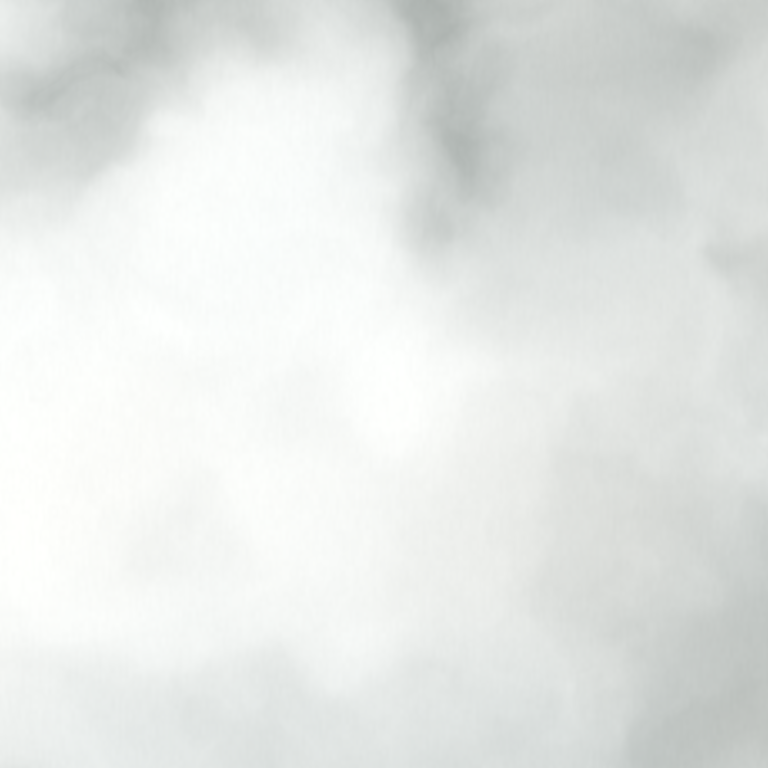
A WebGL 2 fragment shader for this texture:

```glsl
#version 300 es
precision highp float;
// Pale, misty marble: a bright diagonal core fades into grey-green haze.
// Warped fractal noise clouds the haze, soft strokes add the darker smudges,
// and a very faint upright grain gives the surface its tooth.
uniform vec2 u_resolution;
out vec4 outColor;

float hash(vec2 p) {
    vec3 q = fract(p.xyx * vec3(0.1031, 0.1030, 0.0973));
    q += dot(q, q.yzx + 33.33);
    return fract((q.x + q.y) * q.z);
}

float noise(vec2 p) {
    vec2 cell = floor(p), f = fract(p);
    vec2 w = f * f * f * (f * (f * 6.0 - 15.0) + 10.0);
    return mix(mix(hash(cell), hash(cell + vec2(1, 0)), w.x),
               mix(hash(cell + vec2(0, 1)), hash(cell + vec2(1, 1)), w.x), w.y);
}

// Soft fractal noise, centred on zero; octaves are rotated to hide the lattice
float fbm(vec2 p) {
    float sum = 0.0, amp = 0.5;
    for (int i = 0; i < 5; i++) {
        sum += amp * (noise(p) - 0.5);
        p = mat2(1.6, 1.2, -1.2, 1.6) * p + 7.3;
        amp *= 0.46;
    }
    return sum;
}

float segmentDistance(vec2 p, vec2 a, vec2 b) {
    vec2 ab = b - a;
    return length(p - a - ab * clamp(dot(p - a, ab) / dot(ab, ab), 0.0, 1.0));
}

// Blurred stroke from a to b
float smudge(vec2 p, vec2 a, vec2 b, float radius) {
    float d = segmentDistance(p, a, b) / radius;
    return exp(-d * d);
}

void main() {
    vec2 uv = gl_FragCoord.xy / u_resolution;

    // Bend the plane so that every edge drifts like smoke
    vec2 warp = vec2(fbm(uv * 4.5 + 11.0), fbm(uv * 4.5 + 41.0));
    vec2 p = uv + 0.22 * warp;

    // Haze thickens away from the bright core
    float core = segmentDistance(p, vec2(-0.05, 0.32), vec2(0.34, 0.54));
    float shade = 0.01 + 0.46 * smoothstep(0.06, 0.66, core);

    // Broad clouds, stronger where the haze is thick, and smaller diagonal wisps
    float cloud = fbm(p * 4.2 + 3.0 + warp);
    float wisp = fbm(mat2(0.8, -0.6, 0.6, 0.8) * p * vec2(9.0, 11.0) + 2.0 * warp + 17.0);
    shade += cloud * (0.2 + 0.5 * shade) + wisp * (0.05 + 0.24 * shade);

    // Dark smudges along the top, thinned unevenly by the wisps
    float uneven = 1.0 + 0.9 * wisp;
    shade += 0.44 * uneven * smudge(p, vec2(0.61, 0.80), vec2(0.56, 1.02), 0.085);
    shade += 0.42 * uneven * smudge(p, vec2(0.08, 0.88), vec2(0.22, 1.02), 0.090);
    shade += 0.16 * uneven * smudge(p, vec2(0.02, 0.76), vec2(0.08, 0.80), 0.080);

    // Paler smudges at the right, the foot and inside the core
    shade += 0.17 * smudge(p, vec2(0.68, 0.64), vec2(0.84, 0.90), 0.140);
    shade += 0.16 * smudge(p, vec2(0.96, 0.66), vec2(1.00, 0.62), 0.040);
    shade += 0.20 * smudge(p, vec2(0.92, 0.93), vec2(1.02, 0.97), 0.060);
    shade += 0.18 * smudge(p, vec2(0.92, 0.00), vec2(1.04, 0.24), 0.100);
    shade += 0.12 * smudge(p, vec2(0.12, 0.09), vec2(0.34, 0.14), 0.090);
    shade += 0.10 * smudge(p, vec2(0.17, 0.30), vec2(0.25, 0.34), 0.055);
    shade += 0.08 * smudge(p, vec2(0.43, 0.48), vec2(0.56, 0.32), 0.060);

    // Lighter veils that keep the upper left and lower middle pale
    shade -= 0.14 * smudge(p, vec2(0.26, 0.84), vec2(0.42, 0.90), 0.110);
    shade -= 0.12 * smudge(p, vec2(0.54, 0.50), vec2(0.48, 0.20), 0.090);
    shade -= 0.20 * smudge(p, vec2(0.02, 1.02), vec2(0.00, 1.00), 0.060);
    shade = clamp(shade, 0.0, 1.0);

    // Near-white to grey, always a touch green
    vec3 color = mix(vec3(0.993, 1.0, 0.992), vec3(0.668, 0.690, 0.676), shade);

    // Slow drift between warm and cool greys
    float warmth = fbm(uv * 2.6 + 23.0);
    color += warmth * vec3(0.018, 0.0, -0.014);

    // Faint upright grain
    float grain = noise(uv * vec2(230.0, 60.0)) + noise(uv * vec2(170.0, 150.0) + 9.0) - 1.0;
    color += 0.0075 * grain;

    outColor = vec4(clamp(color, 0.0, 1.0), 1.0);
}
```
